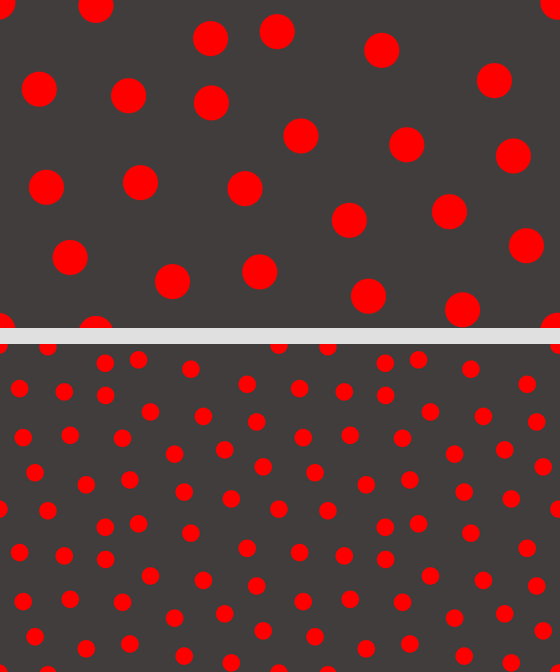
Top, the tile; bottom, the same tile 2 across and 2 down.
This pattern is drawn by a Shadertoy shader. Its source:

```glsl
vec2 hash2(float n) {
    return fract(sin(vec2(n * 127.1 + 11.3, n * 269.5 + 83.7)) * 43758.5453);
}

// Shortest offset between two points on a tile that wraps on both axes
vec2 wrapOffset(vec2 offset, vec2 tile) {
    return offset - tile * floor(offset / tile + 0.5);
}

void mainImage(out vec4 fragColor, in vec2 fragCoord) {
    // The canvas width is one unit
    vec2 tile = vec2(1.0, iResolution.y / iResolution.x);
    vec2 p = fragCoord / iResolution.x;

    // Nearest dot centre: a skewed lattice of 23 points, each one jittered
    const int dotCount = 23;
    float nearest = 1.0;
    for (int i = 0; i < dotCount; i++) {
        float n = float(i);
        vec2 lattice = fract(vec2(19.0 * n, n) / float(dotCount));
        vec2 centre = lattice * tile + 0.06 * (hash2(n) - 0.5);
        nearest = min(nearest, length(wrapOffset(p - centre, tile)));
    }

    // Flat discs with a thin smooth edge
    float edge = 0.75 / iResolution.x;
    float disc = 1.0 - smoothstep(-edge, edge, nearest - 0.03125);
    vec3 charcoal = vec3(0.25, 0.24, 0.235);
    vec3 red = vec3(1.0, 0.0, 0.0);
    fragColor = vec4(mix(charcoal, red, disc), 1.0);
}
```
